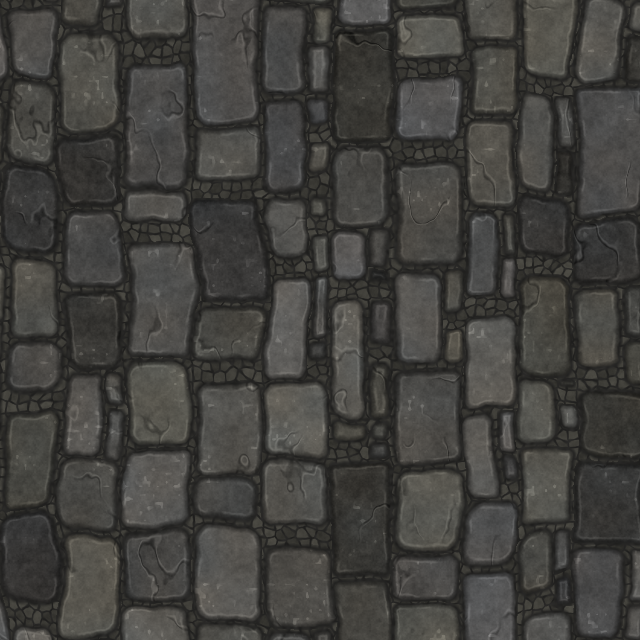
Give the GLSL for this texture, as a WebGL 1 fragment shader.

```glsl
precision highp float;
// Weathered paving: staggered columns of rounded, worn stone blocks.
// Jittered cuts give the cells; each holds a rounded box with worn rims,
// cracks and grain, and the wider joints are filled with cellular rubble.
uniform vec2 u_resolution;

const vec2 CELL = vec2(0.102, 0.138);
const vec3 OLIVE = vec3(1.02, 1.0, 0.91);
const vec3 SLATE = vec3(1.0, 0.99, 0.985);
const vec3 JOINT = vec3(0.135, 0.133, 0.128);

float hash(vec2 p) {
  vec3 q = fract(vec3(p.xyx) * 0.1031);
  q += dot(q, q.yzx + 33.33);
  return fract((q.x + q.y) * q.z);
}

vec2 hash2(vec2 p) {
  return vec2(hash(p), hash(p + 47.3));
}

float noise(vec2 p) {
  vec2 i = floor(p), f = fract(p);
  f = f * f * (3.0 - 2.0 * f);
  return mix(mix(hash(i), hash(i + vec2(1, 0)), f.x),
             mix(hash(i + vec2(0, 1)), hash(i + vec2(1, 1)), f.x), f.y);
}

float fbm(vec2 p) {
  float sum = 0.0, amp = 0.533;
  for (int i = 0; i < 4; i++) {
    sum += amp * noise(p);
    p = mat2(1.6, 1.2, -1.2, 1.6) * p + 17.0;
    amp *= 0.5;
  }
  return sum;
}

// Irregular cut positions along one axis, and the interval holding x
float cut(float i, float seed, float jitter) {
  return i + jitter * (hash(vec2(i, seed)) - 0.5);
}

float interval(float x, float seed, float jitter) {
  float i = floor(x);
  if (x < cut(i, seed, jitter)) return i - 1.0;
  return x < cut(i + 1.0, seed, jitter) ? i : i + 1.0;
}

// Bounds of the block around p; some cells split off a pair of narrow pieces
void findBlock(vec2 p, out vec2 lo, out vec2 hi, out vec2 id) {
  vec2 g = p / CELL;
  float col = interval(g.x, 3.0, 0.36);
  float seed = col * 7.0 + 11.0, shift = hash(vec2(col, 90.0));
  float row = interval(g.y + shift, seed, 0.62);
  lo = vec2(cut(col, 3.0, 0.36), cut(row, seed, 0.62) - shift) * CELL;
  hi = vec2(cut(col + 1.0, 3.0, 0.36), cut(row + 1.0, seed, 0.62) - shift) * CELL;
  id = vec2(col, row);
  if (hash(id + 5.7) < 0.2) {
    float x = mix(lo.x, hi.x, 0.66), y = mix(lo.y, hi.y, 0.35 + 0.3 * hash(id + 8.1));
    if (p.x < x) { hi.x = x; return; }
    lo.x = x;
    id += 50.0;
    if (p.y < y) hi.y = y;
    else { lo.y = y; id += 50.0; }
  }
}

// Rounded, slightly turned box inset unevenly in its cell
float blockDistance(vec2 p, vec2 lo, vec2 hi, vec2 id) {
  lo += 0.0025 + 0.005 * hash2(id + 21.0);
  hi -= 0.0025 + 0.005 * hash2(id + 34.0);
  lo.y += 0.026 * step(0.8, hash(id + 61.0));
  vec2 q = p - 0.5 * (lo + hi), halfSize = 0.5 * (hi - lo);
  float turn = 0.07 * (hash(id + 72.0) - 0.5);
  q += turn * vec2(-q.y, q.x);
  float radius = min(0.010 + 0.012 * hash(id + 83.0), 0.6 * min(halfSize.x, halfSize.y));
  vec2 e = abs(q) - halfSize + radius;
  return length(max(e, 0.0)) + min(max(e.x, e.y), 0.0) - radius;
}

// Rubble: x is the distance to the pebble's border, y its random tone
vec2 rubble(vec2 p) {
  vec2 base = floor(p);
  float near = 9.0, next = 9.0, tone = 0.0;
  for (int j = -1; j <= 1; j++)
    for (int i = -1; i <= 1; i++) {
      vec2 c = base + vec2(i, j);
      float d = length(c + 0.15 + 0.7 * hash2(c) - p);
      if (d < near) { next = near; near = d; tone = hash(c + 9.0); }
      else next = min(next, d);
    }
  return vec2(next - near, tone);
}

float hairline(float n, float width) {
  return 1.0 - smoothstep(0.0, width, abs(n - 0.5));
}

// Stone face: tone, stains, cracks, pale scratches, grain and bevelled rim
vec3 stoneColour(vec2 p, float d, vec2 id) {
  vec2 local = p + id * 3.17;
  float tone = mix(0.272, 0.368, hash(id + 12.0));
  if (hash(id + 15.0) < 0.17) tone = 0.215;
  float blotch = fbm(local * 24.0), fine = fbm(p * 130.0);
  tone += 0.10 * (blotch - 0.5) + 0.085 * (fine - 0.5) + 0.03 * (noise(p * 420.0) - 0.5);
  float veins = fbm(local * vec2(13.0, 9.0) + 5.0);
  float patchy = smoothstep(0.45, 0.7, noise(local * 19.0 + 8.0));
  tone += 0.075 * hairline(veins, 0.016) * patchy;
  tone -= 0.085 * hairline(veins + 0.025, 0.018) * patchy;
  tone += 0.10 * smoothstep(0.77, 0.9, noise(p * 150.0)) * smoothstep(0.5, 0.7, blotch);
  float wear = smoothstep(0.3, 0.7, noise(p * 45.0));
  tone += 0.085 * wear * (1.0 - smoothstep(0.0, 0.0032, abs(d + 0.0065)));
  tone *= mix(0.62, 1.0, smoothstep(0.0, 0.009, -d));
  vec3 tint = mix(OLIVE, SLATE, hash(id + 18.0));
  tint += vec3(0.05, 0.0, -0.05) * (noise(local * 17.0) - 0.5);
  return tone * tint;
}

void main() {
  vec2 p = gl_FragCoord.xy / min(u_resolution.x, u_resolution.y);
  vec2 warp = vec2(noise(p * 9.0), noise(p * 9.0 + 31.0)) - 0.5;
  vec2 chip = vec2(fbm(p * 38.0), fbm(p * 38.0 + 53.0)) - 0.5;
  vec2 q = p + 0.022 * warp + 0.009 * chip;

  vec2 lo, hi, id;
  findBlock(q, lo, hi, id);
  float d = blockDistance(q, lo, hi, id);

  // Joint with pebbles showing where it is wide enough
  vec2 pebble = rubble(q * 62.0);
  float body = smoothstep(0.04, 0.3, pebble.x) * smoothstep(0.001, 0.008, d);
  float pebbleTone = 0.19 + 0.09 * pebble.y + 0.08 * (fbm(p * 140.0) - 0.5);
  vec3 joint = JOINT * (0.85 + 0.4 * noise(p * 160.0));
  vec3 colour = mix(joint, pebbleTone * OLIVE, body);

  colour = mix(colour, stoneColour(p, d, id), 1.0 - smoothstep(-0.002, 0.0018, d));
  gl_FragColor = vec4(colour, 1.0);
}
```
